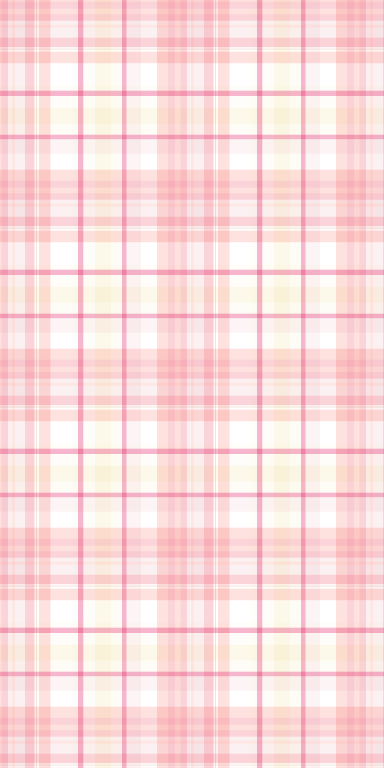
A WebGL 1 fragment shader for this pattern:

```glsl
precision highp float;
// A soft pink and cream plaid. One list of dyed stripes, 179 threads long,
// repeats both across and down; the two stripe sets are multiplied so that
// crossings deepen. Each stripe edge is box-filtered to the pixel width.

uniform vec2 u_resolution;

const float SETT = 179.0; // threads in one repeat

// Fraction of a pixel covered by the repeating stripe from start to end.
float stripe(float thread, float start, float end, float pixel) {
  float halfWidth = 0.5 * (end - start);
  float offset = thread - 0.5 * (start + end);
  float dist = abs(mod(offset + 0.5 * SETT, SETT) - 0.5 * SETT);
  return clamp((halfWidth - dist) / pixel + 0.5, 0.0, min(1.0, 2.0 * halfWidth / pixel));
}

// Colour of one set of stripes on white cloth.
vec3 sett(float t, float px) {
  // Broad group: salmon, rose and blush bands
  float salmon = stripe(t, 0.0, 11.0, px) + stripe(t, 18.0, 23.5, px)
               + stripe(t, 61.0, 72.5, px) + 0.8 * stripe(t, 34.0, 37.0, px);
  float rose = stripe(t, 11.0, 18.0, px) + stripe(t, 23.5, 30.0, px)
             + stripe(t, 47.0, 56.5, px);
  float blush = stripe(t, 30.0, 34.0, px) + stripe(t, 37.0, 47.0, px)
              + 0.75 * stripe(t, 148.5, 163.0, px);

  // Open group: two bright lines around a cream band
  float line = stripe(t, 100.0, 105.3, px) + stripe(t, 144.0, 148.5, px);
  float cream = stripe(t, 117.0, 133.0, px) + 0.4 * stripe(t, 133.0, 144.0, px)
              + 0.3 * stripe(t, 95.0, 100.0, px) + 0.25 * stripe(t, 105.3, 117.0, px);
  float tan_ = stripe(t, 58.0, 58.7, px);

  // Light absorbed by each dye
  vec3 dye = salmon * vec3(0.005, 0.115, 0.125)
           + rose * vec3(0.015, 0.170, 0.145)
           + blush * vec3(0.015, 0.055, 0.050)
           + line * vec3(0.035, 0.285, 0.195)
           + cream * vec3(0.010, 0.025, 0.080)
           + tan_ * vec3(0.060, 0.140, 0.200);
  return 1.0 - dye;
}

void main() {
  // The canvas is 384 threads wide, measured from its top left corner.
  float pixel = 384.0 / u_resolution.x;
  vec2 thread = vec2(gl_FragCoord.x, u_resolution.y - gl_FragCoord.y) * pixel;

  vec3 warp = sett(thread.x - 157.0, pixel);
  vec3 weft = sett(thread.y - 169.7, pixel);
  gl_FragColor = vec4(warp * weft, 1.0);
}
```
